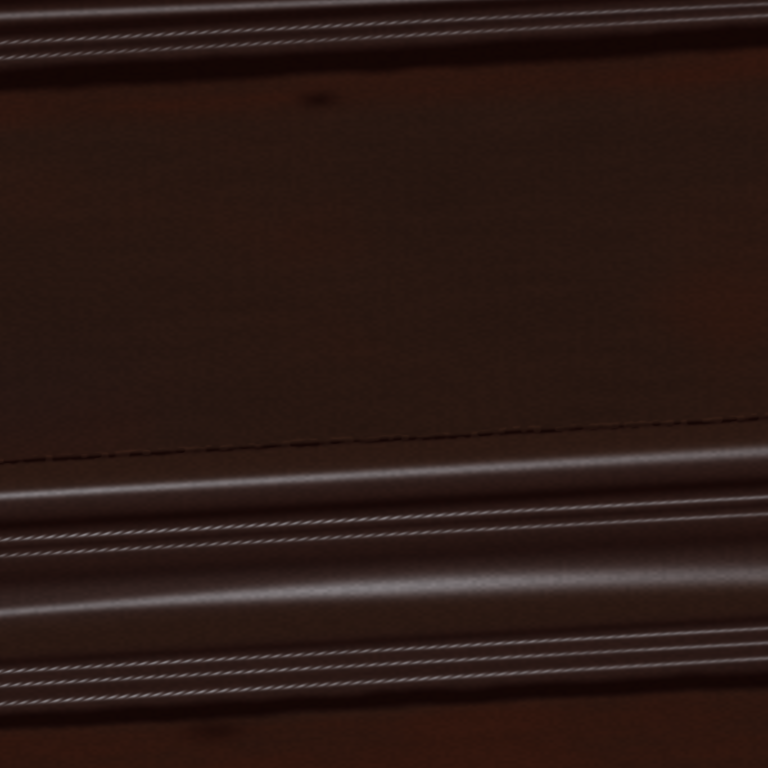
Give the GLSL for this texture, as a Shadertoy shader.

```glsl
const float SLOPE = 0.057;          // rise of the mouldings across the canvas
const float ROPE_PITCH = 0.0145;    // length of one twist
const float GRAIN = 0.12;
const vec3 WOOD = vec3(0.160, 0.092, 0.067);
const vec3 RED_WOOD = vec3(0.185, 0.083, 0.052);
const vec3 MOULDING = vec3(0.145, 0.080, 0.065);
const vec3 SHADOW = vec3(0.075, 0.022, 0.016);
const vec3 SHEEN = vec3(0.52, 0.50, 0.51);

// Rope beads: height at left edge, slope, half width, brightness
const int ROPES = 7;
const vec4 ROPE[ROPES] = vec4[](
    vec4(0.944, 0.051, 0.0026, 0.62), vec4(0.924, 0.056, 0.0026, 0.52),
    vec4(0.297, 0.056, 0.0026, 0.78), vec4(0.276, 0.055, 0.0025, 0.66),
    vec4(0.125, 0.057, 0.0025, 0.78), vec4(0.107, 0.056, 0.0025, 0.72),
    vec4(0.083, 0.060, 0.0027, 0.78));

float hash(vec2 p) {
    return fract(sin(dot(p, vec2(127.1, 311.7))) * 43758.5453);
}

float noise(vec2 p) {
    vec2 i = floor(p), f = fract(p);
    f = f * f * (3.0 - 2.0 * f);
    return mix(mix(hash(i), hash(i + vec2(1, 0)), f.x),
               mix(hash(i + vec2(0, 1)), hash(i + vec2(1, 1)), f.x), f.y);
}

float fbm(vec2 p) {
    float sum = 0.0, amp = 0.5;
    for (int i = 0; i < 5; i++) {
        sum += amp * noise(p);
        p = mat2(1.6, 1.2, -1.2, 1.6) * p + 7.3;
        amp *= 0.5;
    }
    return sum;
}

float bell(float d, float width) {
    return exp(-d * d / (width * width));
}

float band(float v, float low, float high, float soft) {
    return smoothstep(low - soft, low + soft, v) * (1.0 - smoothstep(high - soft, high + soft, v));
}

// Flat panels, with redder worn wood close to their upper edges
vec3 panelColor(vec2 uv, float v) {
    float cloud = fbm(uv * vec2(3.0, 5.0) + 2.0);
    float streak = fbm(vec2(uv.x * 9.0, v * 60.0));
    float worn = band(v, 0.835, 0.89, 0.02) + 1.0 - smoothstep(0.03, 0.06, v);
    float redness = smoothstep(0.4, 0.75, cloud) * 0.5 + worn * (0.35 + 0.6 * streak);
    vec3 col = mix(WOOD, RED_WOOD, clamp(redness, 0.0, 1.0));
    col *= 0.91 + 0.12 * cloud + GRAIN * (streak - 0.4);
    float coolCorner = bell(length((uv - vec2(0.05, 0.47)) * vec2(0.5, 1.0)), 0.1);
    return mix(col, vec3(0.14, 0.085, 0.075), 0.5 * coolCorner);
}

// Moulded profile: broad shading and dark grooves
vec3 mouldingColor(float x, float v) {
    vec3 col = MOULDING * (0.94 + 0.14 * fbm(vec2(x * 4.0, v * 70.0)));
    col = mix(col, WOOD * 1.05, band(v, 0.36, 0.398, 0.008));
    col = mix(col, WOOD, band(v, 0.145, 0.19, 0.012));
    float groove = 0.85 * bell(v - 0.315, 0.009) + 0.45 * bell(v - 0.243, 0.012)
                 + 0.5 * bell(v - 0.137, 0.006) + 0.4 * bell(v - 0.286, 0.004)
                 + 0.75 * band(v, 0.951, 0.967, 0.006) + 0.8 * smoothstep(0.985, 1.0, v)
                 + 0.4 * bell(v - 0.934, 0.005);
    return mix(col, SHADOW, min(groove, 1.0));
}

// Long polished highlights
float highlights(float x, float y) {
    float top = 0.62 * bell(y - 0.979 - 0.042 * x, 0.005);
    float middleY = y - 0.354 - 0.0586 * x;
    float middle = (0.78 - 0.22 * x) * bell(middleY, mix(0.0048, 0.0075, x));
    middle += 0.10 * bell(middleY + 0.004, 0.016);
    float broadY = y - 0.202 - 0.0815 * x + 0.032 * x * x;
    float broadWidth = mix(0.0055, 0.0125, smoothstep(0.0, 0.65, x));
    float broad = (0.58 + 0.27 * bell(x - 0.48, 0.3) - 0.15 * x) * bell(broadY, broadWidth);
    broad += 0.14 * bell(broadY - 0.008, 0.024);
    return top + middle + broad;
}

// Twisted beads whose strands smooth out toward the right
float ropeSheen(float x, float y) {
    float sheen = 0.0;
    for (int i = 0; i < ROPES; i++) {
        float d = y - ROPE[i].x - ROPE[i].y * x;
        float phase = (x - 1.8 * d) / ROPE_PITCH + 0.37 * float(i);
        float strand = 0.5 + 0.5 * sin(6.28318 * phase);
        float twist = mix(0.35 + 0.65 * strand, 0.68, 0.85 * smoothstep(0.3, 1.0, x));
        float shift = 0.0009 * (strand - 0.5) * (1.0 - x);
        float gleam = 0.85 + 0.3 * noise(vec2(x * 9.0, float(i) * 5.0));
        sheen += ROPE[i].w * twist * gleam * bell(d - shift, ROPE[i].z);
        sheen += 0.07 * bell(d, 0.008);
    }
    return sheen;
}

void mainImage(out vec4 fragColor, in vec2 fragCoord) {
    vec2 uv = fragCoord / iResolution.xy;
    float v = uv.y - SLOPE * uv.x;
    float ragged = 0.008 * (fbm(uv * vec2(18.0, 30.0)) - 0.5);

    float panelMask = band(v, 0.398, 0.893, 0.002) + 1.0 - smoothstep(0.045, 0.058, v);
    vec3 col = mix(mouldingColor(uv.x, v), panelColor(uv, v), panelMask);

    // Deep shadows under the mouldings, and two dark blemishes
    float shade = band(v + ragged, 0.879, 0.911, 0.008) + band(v + ragged, 0.049, 0.070, 0.007);
    shade += 0.75 * bell(length((uv - vec2(0.414, 0.87)) * vec2(0.4, 1.0)) + ragged, 0.010);
    shade += 0.55 * bell(length((uv - vec2(0.28, 0.048)) * vec2(0.35, 1.0)) + ragged, 0.014);
    col = mix(col, SHADOW, clamp(shade, 0.0, 1.0));

    // Broken seam along the panel's lower edge
    float crumbs = smoothstep(0.25, 0.7, noise(vec2(uv.x * 110.0, v * 160.0)));
    float seam = bell(v - 0.398 + 0.4 * ragged, 0.0028) * (0.35 + 0.6 * crumbs);
    col = mix(col, SHADOW, seam);
    col += vec3(0.035, 0.022, 0.015) * bell(v - 0.403 + ragged, 0.002) * (1.0 - crumbs);

    float sheen = highlights(uv.x, uv.y) + ropeSheen(uv.x, uv.y);
    col = mix(col, SHEEN, clamp(sheen, 0.0, 1.0));
    col *= 1.0 + GRAIN * (noise(uv * vec2(170.0, 260.0)) - 0.5);
    fragColor = vec4(col, 1.0);
}
```
